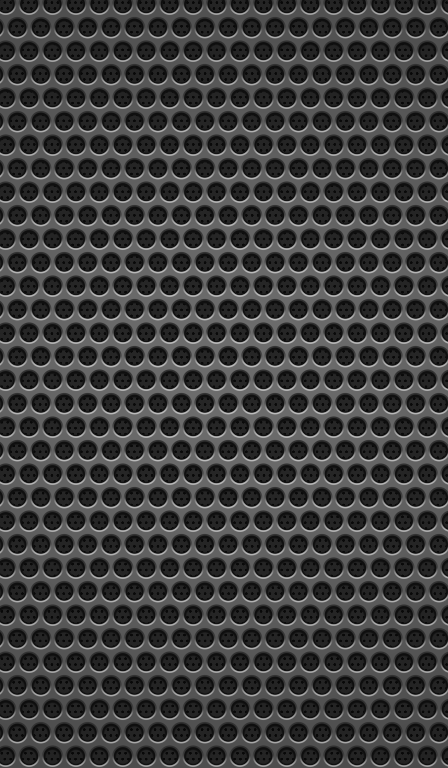
A Shadertoy shader for this pattern:

```glsl
// Perforated metal sheet: staggered round holes with bevelled rims, lit from above,
// over a dark floor whose finer holes drift slowly against the sheet.
// Both layers are nearest-centre lattices; a broad glow lights the middle.

// Lengths marked H are in canvas heights; the others are in hole pitches.
const vec2  PITCH        = vec2(0.0305, 0.0306);   // H, column and row spacing
const vec2  ANCHOR       = vec2(0.2057, 0.658);    // H, centre of one hole
const float HOLE_RADIUS  = 0.385;
const float RIM_RADIUS   = 0.455;
const float GLINT_RADIUS = 0.425;
const float GLINT_WIDTH  = 0.032;
const vec2  FLOOR_CENTRE = vec2(0.0, -0.03);
const float FLOOR_RADIUS = 0.30;
const float DOT_PITCH    = 0.2515;                 // near 1/4, so dots drift per hole
const float DOT_RADIUS   = 0.058;
const vec2  GLOW_CENTRE  = vec2(0.5, 0.52);        // fraction of the canvas

const float PLATE_EDGE   = 0.26;
const float PLATE_MIDDLE = 0.425;
const float RIM_DARK     = 0.19;
const float GLINT_TONE   = 0.74;
const float PIT_TONE     = 0.060;
const float FLOOR_TONE   = 0.150;
const float DOT_TONE     = 0.035;

// Offset from the nearest centre of a lattice with every other row shifted by half.
vec2 staggeredCell(vec2 p) {
    float row = floor(p.y + 0.5);
    float shift = 0.5 * mod(row, 2.0);
    return vec2(fract(p.x - shift + 0.5) - 0.5, p.y - row);
}

// Coverage of a disc at distance d, softened over the given width.
float disc(float d, float radius, float soft) {
    return 1.0 - smoothstep(radius - soft, radius + soft, d);
}

// Plate brightness: glow in the middle, falling off to the borders.
float plateTone(vec2 uv) {
    vec2 d = (uv - GLOW_CENTRE) * vec2(0.85, 1.75);
    float glow = exp(-1.6 * dot(d, d));
    return mix(PLATE_EDGE, PLATE_MIDDLE, glow);
}

// Recessed floor with its own small perforations.
float pitTone(vec2 lattice, vec2 cell, float aa) {
    vec2 dotCell = staggeredCell(lattice / DOT_PITCH) * DOT_PITCH;
    float dots = disc(length(dotCell), DOT_RADIUS, aa * 0.5);
    float base = mix(FLOOR_TONE, DOT_TONE, dots);
    float lit = disc(length(cell - FLOOR_CENTRE), FLOOR_RADIUS, max(aa, 0.045));
    return mix(PIT_TONE, base, lit);
}

void mainImage(out vec4 fragColor, in vec2 fragCoord) {
    vec2 uv = fragCoord / iResolution.xy;
    vec2 lattice = (fragCoord / iResolution.y - ANCHOR) / PITCH;
    float aa = 0.7 / (iResolution.y * PITCH.y);

    vec2 cell = staggeredCell(lattice);
    float r = length(cell);
    float facing = -cell.y / max(r, 0.001);        // 1 at the lower lip, -1 at the upper

    float plate = plateTone(uv);
    float glow = plate / PLATE_MIDDLE;

    // Bevel: shaded above, brightening toward the lower lip.
    float bevel = mix(RIM_DARK, plate, smoothstep(-0.9, 0.8, facing));
    float tone = mix(plate, bevel, disc(r, RIM_RADIUS, aa));

    // Hole and the floor seen through it, dimmed toward the borders.
    float pit = pitTone(lattice, cell, aa) * mix(0.75, 1.0, glow);
    tone = mix(tone, pit, disc(r, HOLE_RADIUS, aa));

    // Thin crescent of reflected light along the lower lip.
    float ring = disc(abs(r - GLINT_RADIUS), GLINT_WIDTH, aa);
    float glint = ring * smoothstep(-0.15, 0.95, facing);
    tone = mix(tone, GLINT_TONE * mix(0.6, 1.0, glow), glint);

    fragColor = vec4(vec3(tone), 1.0);
}
```
